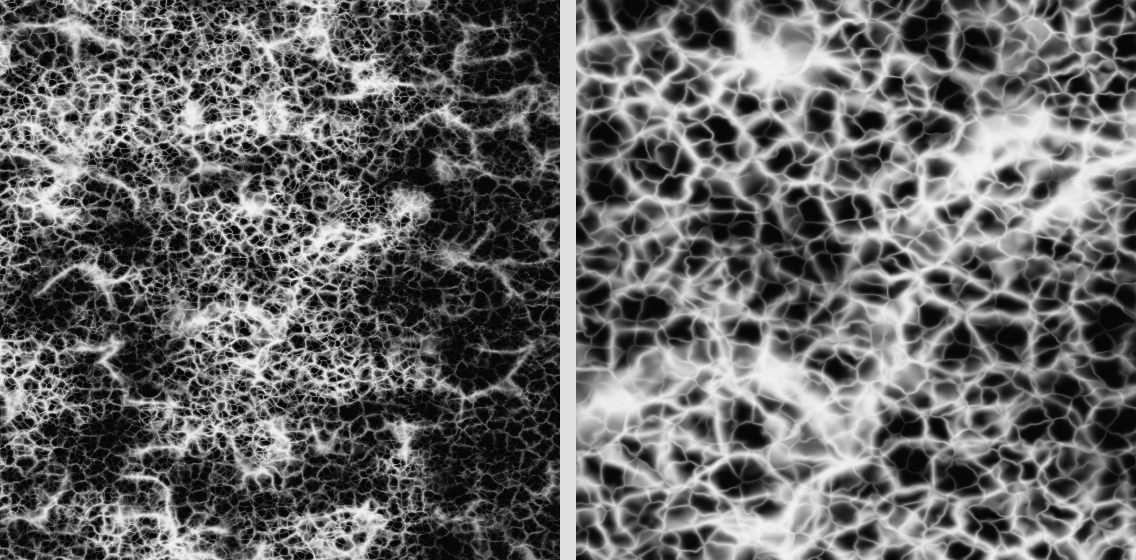
Left, the full canvas; right, a detail of the centre.
Reproduce this texture procedurally as a Shadertoy shader.

```glsl
// Fuzzy monochrome web of bright filaments around dark pores, fading to black on the right.

const vec2 COARSE_CELLS = vec2(9.0, 13.0);   // long, broken strands
const vec2 PORE_CELLS   = vec2(33.0, 40.0);  // main pores
const vec2 FINE_CELLS   = vec2(70.0, 82.0);  // thin threads inside the pores
const vec2 PATCH_CELLS  = vec2(5.5, 9.0);    // large dim patches
const float COARSE_FALLOFF = 10.0;
const float PORE_FALLOFF   = 4.2;
const float FINE_FALLOFF   = 4.2;
const float COARSE_GAIN = 0.75;
const float PORE_GAIN   = 0.82;
const float FINE_GAIN   = 0.42;
const float FADE_START = 0.66;               // where the web starts to thin out
const float FADE_END   = 0.81;
const float DARK_SIDE_DENSITY = 0.42;
const float THRESHOLD = 0.15;
const float EXPOSURE  = 2.4;
const float CONTRAST  = 1.4;
const vec3 BLACK = vec3(0.025);
const vec3 WHITE = vec3(0.95);

float hash(vec2 p) {
    return fract(sin(dot(p, vec2(127.1, 311.7))) * 43758.5453);
}

vec2 hash2(vec2 p) {
    return vec2(hash(p), hash(p + vec2(41.3, 17.9)));
}

float noise(vec2 p) {
    vec2 i = floor(p), f = fract(p);
    f = f * f * (3.0 - 2.0 * f);
    return mix(mix(hash(i), hash(i + vec2(1, 0)), f.x),
               mix(hash(i + vec2(0, 1)), hash(i + vec2(1, 1)), f.x), f.y);
}

float fbm(vec2 p) {
    return 0.6 * noise(p) + 0.28 * noise(p * 2.1 + 7.3) + 0.12 * noise(p * 4.3 + 3.1);
}

// Bends straight cell walls into wandering threads
vec2 warp(vec2 p) {
    vec2 broad = vec2(noise(p * 1.3 + 5.0), noise(p * 1.3 + 47.0)) - 0.5;
    vec2 small = vec2(noise(p * 3.3 + 13.0), noise(p * 3.3 + 71.0)) - 0.5;
    return p + 0.45 * broad + 0.2 * small;
}

// Brightness of cell walls: 1 on a wall, falling off into the cell
float web(vec2 p, float falloff) {
    p = warp(p);
    vec2 cell = floor(p), f = fract(p);
    float nearest = 8.0, second = 8.0;
    for (int y = -1; y <= 1; y++) {
        for (int x = -1; x <= 1; x++) {
            vec2 offset = vec2(x, y);
            float d = length(offset + hash2(cell + offset) - f);
            second = min(second, max(nearest, d));
            nearest = min(nearest, d);
        }
    }
    float gap = second - nearest;
    return exp(-falloff * (sqrt(gap * gap + 0.0016) - 0.04));
}

void mainImage(out vec4 fragColor, in vec2 fragCoord) {
    vec2 uv = fragCoord / iResolution.xy;

    // Density: dim patches, and a ragged fade towards the right
    float patches = mix(0.5, 1.1, smoothstep(0.25, 0.6, fbm(uv * PATCH_CELLS + 2.7)));
    float ragged = uv.x + 0.2 * (fbm(uv * vec2(6.0, 10.0) + 31.0) - 0.5);
    float side = 1.0 - smoothstep(FADE_START, FADE_END, ragged);
    float density = patches * mix(DARK_SIDE_DENSITY / patches, 1.0, side);

    // Three sizes of web, each uneven along its threads
    float poreStrength = mix(0.35, 1.2, noise(uv * 21.0 + 9.0));
    float fineStrength = mix(0.4, 1.4, noise(uv * 34.0 + 63.0));
    float coarseStrength = smoothstep(0.38, 0.68, noise(uv * vec2(11.0, 14.0) + 23.0));
    float threads = PORE_GAIN * poreStrength * web(uv * PORE_CELLS + 11.0, PORE_FALLOFF)
                  + FINE_GAIN * fineStrength * web(uv * FINE_CELLS + 5.0, FINE_FALLOFF);
    float strands = COARSE_GAIN * coarseStrength * web(uv * COARSE_CELLS + 3.0, COARSE_FALLOFF);

    // Soft threshold, then a film-like shoulder
    float energy = density * threads + mix(0.6, 1.0, side) * strands - THRESHOLD;
    energy = 0.5 * (energy + sqrt(energy * energy + 0.003));
    float light = 1.0 - exp(-EXPOSURE * pow(energy, CONTRAST));

    fragColor = vec4(mix(BLACK, WHITE, light), 1.0);
}
```
